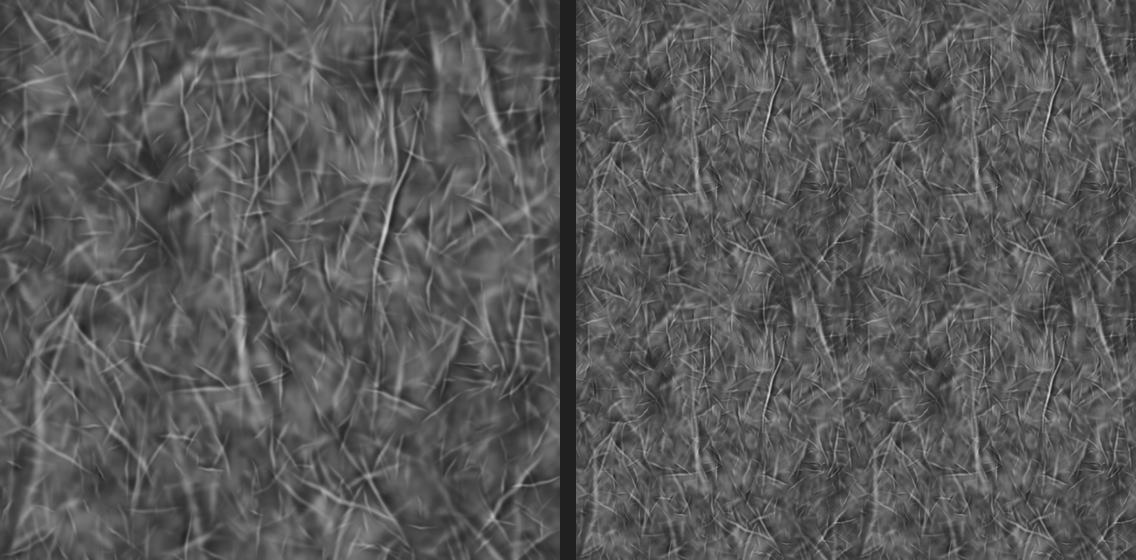
Left: one tile. Right: repeated 2 by 2.
Give the GLSL for this texture, as a Shadertoy shader.

```glsl
#define BASE_GREY 0.338
#define CLOUD_CONTRAST 0.45
#define LONG_CONTRAST 0.62
#define FINE_CONTRAST 0.40
#define CREASE_WIDTH 0.0066
#define FLANK_WIDTH 2.7
#define FLANK_DEPTH 0.34
#define LIGHT_ROLLOFF 0.7
#define DARK_ROLLOFF 1.6
#define WARP 0.005
#define TAU 6.2831853

vec4 hash4(vec3 p) {
    vec4 q = fract(p.xyzx * vec4(0.1031, 0.1030, 0.0973, 0.1099));
    q += dot(q, q.wzxy + 33.33);
    return fract((q.xxyz + q.yzzw) * q.zywx);
}

// Smooth value noise that wraps after a whole number of cells
float wrapNoise(vec2 uv, vec2 cells, float seed) {
    vec2 p = uv * cells, id = floor(p), f = fract(p);
    f = f * f * f * (f * (f * 6.0 - 15.0) + 10.0);
    float a = hash4(vec3(mod(id, cells), seed)).x;
    float b = hash4(vec3(mod(id + vec2(1, 0), cells), seed)).x;
    float c = hash4(vec3(mod(id + vec2(0, 1), cells), seed)).x;
    float d = hash4(vec3(mod(id + 1.0, cells), seed)).x;
    return mix(mix(a, b, f.x), mix(c, d, f.x), f.y) - 0.5;
}

// One kinked, tapered fold: bright ridge between dark flanks
float crease(vec2 p, float cells, float spread, vec4 shape, vec4 look) {
    float turn = 2.0 * shape.z - 1.0;
    float angle = spread * turn * mix(abs(turn), 1.0, 0.4);
    float c = cos(angle), s = sin(angle);
    p = vec2(c * p.x - s * p.y, s * p.x + c * p.y);
    float halfLength = mix(0.35, 1.0, shape.w);
    float along = p.y / halfLength;
    float taper = max(1.0 - along * along, 0.0);
    float kink = along - look.y + 0.5;
    float bend = (look.z - 0.5) * 0.35 * halfLength * sqrt(kink * kink + 0.004);
    float ripple = 0.008 * sin(9.0 * along + TAU * look.w);
    float breadth = mix(0.65, 2.1, look.w * look.w);
    // Short folds are narrower, but less than in proportion
    float width = CREASE_WIDTH * cells / (1.0 + 0.022 * cells);
    width *= breadth * (0.45 + 0.55 * taper);
    float across = (p.x + bend + ripple) / width;
    float flank = across / FLANK_WIDTH;
    float ridge = exp(-across * across);
    float lean = 1.2 * (look.y - 0.5) * flank;
    float valley = (FLANK_DEPTH + lean) * exp(-flank * flank);
    float strength = (pow(look.x, 1.8) - 0.08) / sqrt(breadth);
    float patchy = 0.8 + 0.2 * sin(5.0 * along + TAU * look.z);
    return strength * taper * patchy * (ridge - valley);
}

// Scatter two folds in each cell of a wrapping grid
float creaseLayer(vec2 uv, float cells, float spread) {
    vec2 p = uv * cells, id = floor(p);
    float sum = 0.0;
    for (int y = -1; y <= 1; y++)
    for (int x = -1; x <= 1; x++) {
        vec2 cell = id + vec2(x, y);
        for (int k = 0; k < 2; k++) {
            vec3 key = vec3(mod(cell, cells), cells + 61.0 * float(k));
            vec4 shape = hash4(key + 5.0);
            vec4 look = hash4(key + 137.0);
            vec2 centre = cell + 0.2 + 0.6 * shape.xy;
            sum += crease(p - centre, cells, spread, shape, look);
        }
    }
    return sum;
}

void mainImage(out vec4 fragColor, in vec2 fragCoord) {
    vec2 uv = fragCoord / iResolution.xy;

    // Gentle periodic warp keeps the folds from being ruled lines
    uv += WARP * sin(TAU * (uv.yx * vec2(3, 4) + uv * vec2(1, 2)));

    // Soft mottling of the sheet
    float clouds = 0.0;
    float weight = 0.30;
    for (int i = 0; i < 4; i++) {
        float cells = 7.0 * exp2(float(i));
        clouds += weight * wrapNoise(uv, vec2(cells + 4.0, cells), float(i) + 17.0);
        weight *= 0.95;
    }

    // Long, mostly upright folds, then finer ones in every direction
    float folds = LONG_CONTRAST * creaseLayer(uv, 4.0, 0.8);
    folds += 0.75 * LONG_CONTRAST * creaseLayer(uv, 7.0, 1.2);
    folds += FINE_CONTRAST * creaseLayer(uv, 11.0, 1.5);
    folds += 0.85 * FINE_CONTRAST * creaseLayer(uv, 17.0, 1.6);
    folds += 0.65 * FINE_CONTRAST * creaseLayer(uv, 27.0, 1.6);

    // Roll off the brightest crossings and the deepest hollows
    float relief = CLOUD_CONTRAST * clouds + folds;
    relief /= 1.0 + LIGHT_ROLLOFF * max(relief, 0.0) + DARK_ROLLOFF * max(-relief, 0.0);
    fragColor = vec4(vec3(clamp(BASE_GREY + relief, 0.06, 0.92)), 1.0);
}
```
